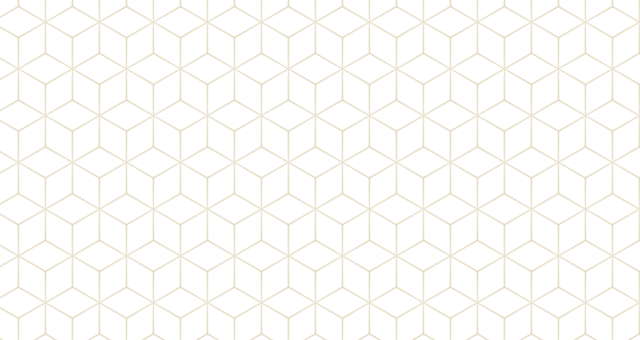
Give the GLSL for this pattern, as a WebGL 2 fragment shader.

```glsl
#version 300 es
precision highp float;
// Tumbling-block lattice of fine, slightly tapered pale gold lines on white.

uniform vec2 u_resolution;
out vec4 outColor;

// Offset from the nearest centre of a triangular lattice with unit spacing.
vec2 nearestStar(vec2 p) {
    vec2 period = vec2(1.0, 1.7320508);
    vec2 a = p - period * round(p / period);
    vec2 b = p - period * (floor(p / period) + 0.5);
    return dot(a, a) < dot(b, b) ? a : b;
}

// Coverage of a line under a smooth filter reaching "soft" to either side.
float lineCoverage(float dist, float halfWidth, float soft) {
    return smoothstep(-soft, soft, dist + halfWidth)
         - smoothstep(-soft, soft, dist - halfWidth);
}

void main() {
    // One unit is the distance between neighbouring six-way stars.
    float spacing = 0.084375;
    vec2 p = (gl_FragCoord.xy / u_resolution.x - vec2(0.3663, 0.2775)) / spacing;
    float pixel = 1.0 / (u_resolution.x * spacing);

    // Fold the six spokes of a star into one quadrant.
    vec2 q = abs(nearestStar(p));
    vec2 slantDir = vec2(0.8660254, 0.5);
    float slantDist = abs(dot(q, vec2(-0.5, 0.8660254)));
    bool upright = q.x < slantDist;
    float dist = upright ? q.x : slantDist;
    float along = (upright ? q.y : dot(q, slantDir)) / 0.5773503;

    // Spokes swell gently from the star towards the three-way joint.
    float halfWidth = mix(0.0078, 0.0108, clamp(along, 0.0, 1.0));
    halfWidth += 0.002 * smoothstep(0.92, 1.0, along);

    vec3 white = vec3(1.0);
    vec3 paleGold = vec3(0.855, 0.81, 0.68);
    outColor = vec4(mix(white, paleGold, lineCoverage(dist, halfWidth, 1.1 * pixel)), 1.0);
}
```
